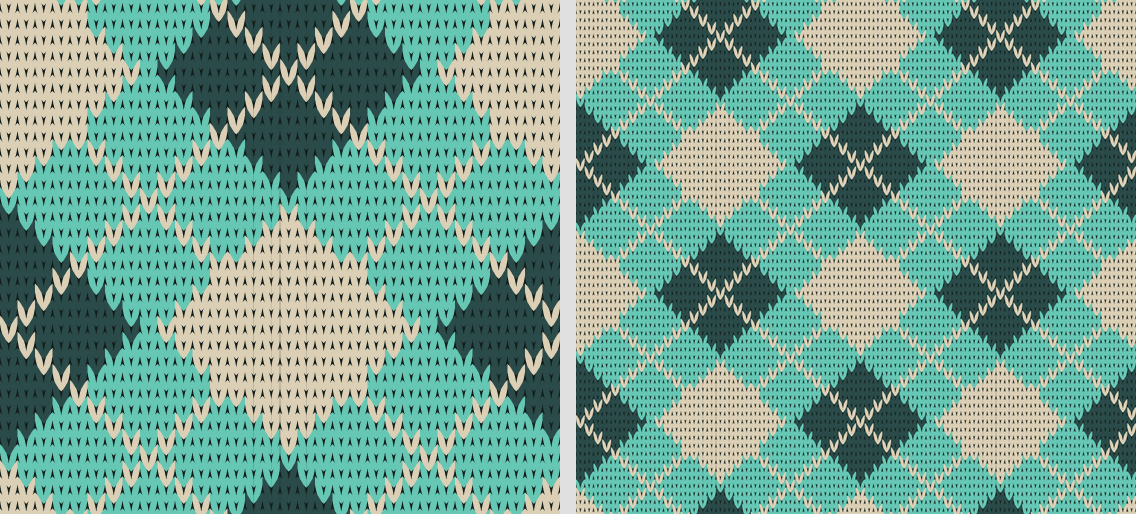
Left, the tile; right, the same tile 2 across and 2 down.
Give the GLSL for this pattern, as a Shadertoy shader.

```glsl
// Argyle knit: V-shaped stitches on a wrapping grid of columns and rows.
// Each stitch takes one yarn colour from a diamond lattice crossed by
// diagonal lines; dark arrow-shaped gaps show between the stitches.

const vec2  STITCHES   = vec2(32.0);       // columns and rows per tile
const float CELL       = 16.0;             // stitches between diamond centres
const float CENTRE_ROW = 5.0;              // row of the first diamond centres
const float DIAMOND    = 7.0;              // diamond radius in stitches
const float TIP        = 0.364;            // depth of a stitch tip in its row
const float RISE       = 0.71;             // rows climbed from tip to column edge
const float BOW        = 0.035;            // roundness of the stitch legs
const float GAP_HEIGHT = 0.50;             // gap height in rows
const float GAP_REACH  = 0.32;             // gap reach in half columns
const float SEAM_WIDTH = 0.04;             // hairline width in columns
const vec4  SEAMS      = vec4(16.0, 14.5, 15.5, 17.5);
const vec4  SEAM_ALPHA = vec4(0.55, 0.28, 0.18, 0.22);
const int   SAMPLES    = 4;                // antialiasing samples per axis

const vec3 TEAL  = vec3(0.40, 0.78, 0.71);
const vec3 CREAM = vec3(0.86, 0.81, 0.71);
const vec3 PINE  = vec3(0.165, 0.295, 0.285);
const vec3 SHADE = vec3(0.07, 0.115, 0.105);

// Yarn colour of a stitch, given its column and its row from the top
vec3 yarn(vec2 stitch) {
    vec2 p = stitch - vec2(0.0, CENTRE_ROW);
    vec2 cell = floor(p / CELL + 0.5);
    vec2 d = abs(p - cell * CELL);
    if (abs(d.x - d.y) < 0.5) return CREAM;             // diagonal lines
    if (d.x + d.y > DIAMOND + 0.5) return TEAL;         // ground
    return mod(cell.x + cell.y, 2.0) > 0.5 ? PINE : CREAM;
}

// Gap height at a distance from the line where two legs meet
float gapAt(float dist) {
    float t = max(1.0 - dist / GAP_REACH, 0.0);
    return GAP_HEIGHT * t * t;
}

vec3 knit(vec2 uv) {
    vec2 p = vec2(uv.x, 1.0 - uv.y) * STITCHES;

    // Fold the column about its middle and bend rows into V shapes
    float u = abs(fract(p.x) - 0.5) * 2.0;
    float s = p.y - TIP + RISE * u - BOW * sin(6.2831853 * u);
    float row = ceil(s);
    float f = row - s;                                  // height in the stitch

    vec3 col = yarn(vec2(floor(p.x), row));

    // Gaps: downward arrows mid column, upward arrows between columns
    if (f > 1.0 - gapAt(u) || f < gapAt(1.0 - u)) col = SHADE;

    // Faint vertical hairlines
    vec4 seam = step(abs(p.x - SEAMS), vec4(0.5 * SEAM_WIDTH));
    return mix(col, SHADE, min(dot(seam, SEAM_ALPHA), 1.0));
}

void mainImage(out vec4 fragColor, in vec2 fragCoord) {
    vec3 sum = vec3(0.0);
    for (int y = 0; y < SAMPLES; y++)
    for (int x = 0; x < SAMPLES; x++) {
        vec2 jitter = (vec2(x, y) + 0.5) / float(SAMPLES) - 0.5;
        sum += knit((fragCoord + jitter) / iResolution.xy);
    }
    fragColor = vec4(sum / float(SAMPLES * SAMPLES), 1.0);
}
```
